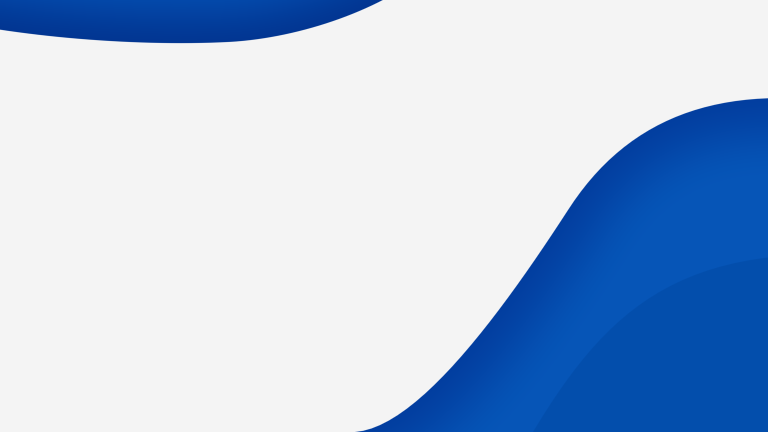
A WebGL 1 fragment shader for this background:

```glsl
precision highp float;

uniform vec2 u_resolution;

const vec3 PAPER = vec3(0.955);
const vec3 WAVE_BLUE = vec3(0.022, 0.332, 0.717);
const vec3 WAVE_RIM = vec3(0.008, 0.238, 0.620);
const vec3 HILL_BLUE = vec3(0.012, 0.307, 0.675);
const vec3 CAP_BLUE = vec3(0.016, 0.315, 0.705);
const vec3 CAP_RIM = vec3(0.006, 0.205, 0.565);
const float WAVE_SHADE = 0.185;
const float CAP_SHADE = 0.165;
const float ASPECT = 16.0 / 9.0;
const float BELOW = 1.0;
const float ABOVE = -1.0;
const int SEGMENTS = 24;

vec2 bezier(vec2 a, vec2 b, vec2 c, vec2 d, float t) {
  float s = 1.0 - t;
  return s * s * s * a + 3.0 * s * t * (s * b + t * c) + t * t * t * d;
}

float segmentDistance(vec2 p, vec2 a, vec2 b) {
  vec2 ab = b - a;
  vec2 ap = p - a;
  return length(ap - ab * clamp(dot(ap, ab) / dot(ab, ab), 0.0, 1.0));
}

// Distance to a curve running left to right, positive on its filled side
float curveDepth(vec2 p, vec2 a, vec2 b, vec2 c, vec2 d, float side) {
  float nearest = 10.0;
  float inside = -1.0;
  vec2 from = a;
  for (int i = 1; i <= SEGMENTS; i++) {
    vec2 to = bezier(a, b, c, d, float(i) / float(SEGMENTS));
    nearest = min(nearest, segmentDistance(p, from, to));
    if (p.x >= from.x && p.x < to.x) {
      float edge = mix(from.y, to.y, (p.x - from.x) / (to.x - from.x));
      inside = side * (edge - p.y) > 0.0 ? 1.0 : -1.0;
    }
    from = to;
  }
  return inside * nearest;
}

// Depth of two curves laid end to end
float joinDepth(float left, float right) {
  float nearest = min(abs(left), abs(right));
  return max(left, right) > 0.0 ? nearest : -nearest;
}

float coverage(float depth) {
  float pixel = 1.0 / u_resolution.y;
  return smoothstep(-0.7 * pixel, 0.7 * pixel, depth);
}

// Dark rim fading towards the inside of a shape
vec3 rimShade(vec3 rim, vec3 body, float depth, float width) {
  return mix(rim, body, smoothstep(-0.15 * width, width, depth));
}

void main() {
  vec2 p = gl_FragCoord.xy / u_resolution * vec2(ASPECT, 1.0);

  // Large wave on the right
  vec2 waveBend = vec2(1.315, 0.514);
  float wave = joinDepth(
    curveDepth(p, vec2(0.822, 0.0), vec2(0.970, 0.011),
               vec2(1.169, 0.289), waveBend, BELOW),
    curveDepth(p, waveBend, vec2(1.428, 0.690),
               vec2(1.590, 0.773), vec2(1.806, 0.773), BELOW));

  // Darker hill inside the wave
  float hill = curveDepth(p, vec2(1.220, -0.023), vec2(1.366, 0.225),
                          vec2(1.505, 0.380), vec2(1.806, 0.407), BELOW);

  // Cap hanging from the top left
  vec2 capBend = vec2(0.532, 0.903);
  float cap = joinDepth(
    curveDepth(p, vec2(-0.023, 0.935), vec2(0.150, 0.907),
               vec2(0.359, 0.894), capBend, ABOVE),
    curveDepth(p, capBend, vec2(0.655, 0.910),
               vec2(0.794, 0.949), vec2(0.903, 1.009), ABOVE));

  vec3 waveColor = rimShade(WAVE_RIM, WAVE_BLUE, wave, WAVE_SHADE);
  waveColor = mix(waveColor, HILL_BLUE, coverage(hill));
  vec3 capColor = rimShade(CAP_RIM, CAP_BLUE, cap, CAP_SHADE);

  vec3 color = mix(PAPER, waveColor, coverage(wave));
  color = mix(color, capColor, coverage(cap));
  gl_FragColor = vec4(color, 1.0);
}
```
